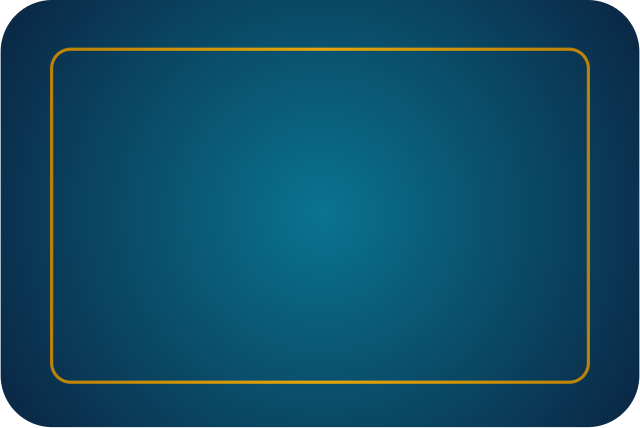
This background is drawn by a WebGL 1 fragment shader. Its source:

```glsl
precision highp float;
// Deep teal rounded card with a radial glow and a thin golden inner frame, on white.
uniform vec2 u_resolution;

// Signed distance to a rounded box centred on the origin.
float roundedBox(vec2 p, vec2 halfSize, float radius) {
  vec2 q = abs(p) - halfSize + radius;
  return length(max(q, 0.0)) + min(max(q.x, q.y), 0.0) - radius;
}

// Coverage of the inside of a shape, smoothed over one pixel.
float coverage(float dist) {
  return clamp(0.5 - dist * u_resolution.y, 0.0, 1.0);
}

void main() {
  // Canvas units: height 1, width 1.5, origin in the middle.
  vec2 p = (gl_FragCoord.xy / u_resolution - 0.5) * vec2(1.5, 1.0);

  // Radial glow, teal in the middle and navy at the corners.
  float glow = clamp(length(p - vec2(0.004, 0.0)) / 0.84, 0.0, 1.0);
  vec3 color = mix(vec3(0.04, 0.455, 0.565), vec3(0.04, 0.165, 0.28), glow);

  // Golden frame, brightest halfway along its width.
  vec3 gold = mix(vec3(0.90, 0.65, 0.03), vec3(0.73, 0.51, 0.03),
                  min(abs(p.x) / 0.63, 1.0));
  float frame = roundedBox(p + vec2(0.0, 0.004), vec2(0.629, 0.389), 0.045);
  color = mix(color, gold, coverage(abs(frame) - 0.0037));

  // Card outline on white.
  float card = roundedBox(p - vec2(0.0, 0.001), vec2(0.7485, 0.499), 0.121);
  color = mix(vec3(1.0), color, coverage(card));

  gl_FragColor = vec4(color, 1.0);
}
```
